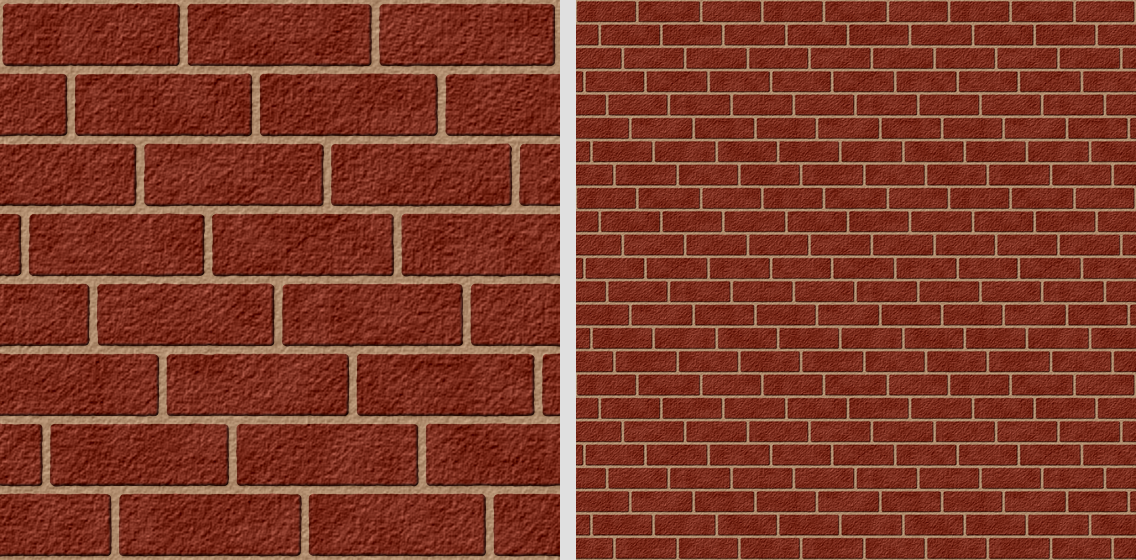
Left: one tile. Right: repeated 3 by 3.
This pattern is drawn by a three.js fragment shader. Its source:

```glsl
// Red brick wall with raked courses, rounded grainy bricks and sandy mortar.
varying vec2 vUv;

const float COLUMNS = 3.0;
const float ROWS = 8.0;
const float ROW_SHIFT = 0.375;   // in bricks; ROWS * ROW_SHIFT is whole
const float JOINT_JITTER = 0.032; // in bricks
const float MORTAR_WIDTH = 0.0143;
const float CORNER_RADIUS = 0.008;
const float BEVEL_WIDTH = 0.0068;
const float EDGE_SOFTNESS = 0.0012;
const vec2 LIGHT_DIR = vec2(-0.6, 0.8);

const vec3 BRICK_COLOR = vec3(0.475, 0.165, 0.105);
const vec3 BRICK_RELIEF = vec3(0.52, 0.44, 0.42);
const vec3 MORTAR_COLOR = vec3(0.69, 0.55, 0.43);
const vec3 MORTAR_RELIEF = vec3(0.30, 0.31, 0.30);

float hash(vec2 p) {
  return fract(sin(dot(p, vec2(127.1, 311.7))) * 43758.5453);
}

// Value noise that wraps over the unit square; cells is a whole number.
float tileNoise(vec2 uv, float cells) {
  vec2 p = uv * cells;
  vec2 f = fract(p);
  vec2 a = mod(floor(p), cells);
  vec2 b = mod(a + 1.0, cells);
  f = f * f * (3.0 - 2.0 * f);
  return mix(mix(hash(a), hash(vec2(b.x, a.y)), f.x),
             mix(hash(vec2(a.x, b.y)), hash(b), f.x), f.y);
}

float grainHeight(vec2 uv) {
  return 0.3 * tileNoise(uv, 76.0) + 0.5 * tileNoise(uv, 151.0)
       + 0.3 * tileNoise(uv, 293.0);
}

// Slope of the grain towards the light, positive where it is lit.
float grainRelief(vec2 uv, float reach) {
  vec2 offset = LIGHT_DIR * reach;
  return grainHeight(uv - offset) - grainHeight(uv + offset);
}

// Position of a vertical joint, in bricks along its row.
float jointPosition(float index, float row) {
  float random = hash(vec2(mod(index, COLUMNS) + 3.7, row + 11.3));
  return index + JOINT_JITTER * (random - 0.5);
}

// Point relative to the centre of its brick (xy) and half brick size (zw).
vec4 brickCell(vec2 uv) {
  float down = (1.0 - uv.y) * ROWS;
  float row = mod(floor(down), ROWS);
  float along = uv.x * COLUMNS - row * ROW_SHIFT;
  float index = floor(along);
  if (along < jointPosition(index, row)) index -= 1.0;
  else if (along > jointPosition(index + 1.0, row)) index += 1.0;
  float left = jointPosition(index, row);
  float right = jointPosition(index + 1.0, row);
  vec2 local = vec2((along - 0.5 * (left + right)) / COLUMNS,
                    (0.5 - fract(down)) / ROWS);
  vec2 halfCell = 0.5 * vec2((right - left) / COLUMNS, 1.0 / ROWS);
  return vec4(local, halfCell - 0.5 * MORTAR_WIDTH);
}

// Rounded box: outward normal (xy) and signed distance (z).
vec3 roundedBox(vec2 p, vec2 halfSize, float radius) {
  vec2 q = abs(p) - halfSize + radius;
  vec2 outside = max(q, 0.0);
  float dist = length(outside) + min(max(q.x, q.y), 0.0) - radius;
  vec2 normal = normalize(outside + 0.00001) * sign(p);
  return vec3(normal, dist);
}

vec3 brickShade(float relief, float blotch, float dist, float facing) {
  vec3 color = BRICK_COLOR + BRICK_RELIEF * relief + 0.07 * (blotch - 0.5);
  float bevel = smoothstep(-BEVEL_WIDTH, 0.0, dist);
  return color * (1.0 - bevel * (0.38 - 0.42 * facing));
}

vec3 mortarShade(float relief, float dist, float facing) {
  float contact = 1.0 - smoothstep(0.0, 0.005, dist);
  return MORTAR_COLOR + MORTAR_RELIEF * relief + 0.06 * contact * (facing - 0.4);
}

void main() {
  // Slightly uneven brick outlines
  float wobble = 0.0012 * (tileNoise(vUv, 40.0) - 0.5)
               + 0.0014 * (tileNoise(vUv, 150.0) - 0.5);
  vec4 cell = brickCell(vUv);
  vec3 box = roundedBox(cell.xy, cell.zw, CORNER_RADIUS);
  float dist = box.z + wobble;
  float facing = dot(box.xy, LIGHT_DIR);

  // Embossed grain and broad tone
  float relief = grainRelief(vUv, 0.0017);
  float blotch = tileNoise(vUv, 23.0);

  vec3 brick = brickShade(relief, blotch, dist, facing);
  vec3 mortar = mortarShade(relief, dist, facing);
  float mortarMask = smoothstep(-EDGE_SOFTNESS, EDGE_SOFTNESS, dist);
  gl_FragColor = vec4(clamp(mix(brick, mortar, mortarMask), 0.0, 1.0), 1.0);
}
```
